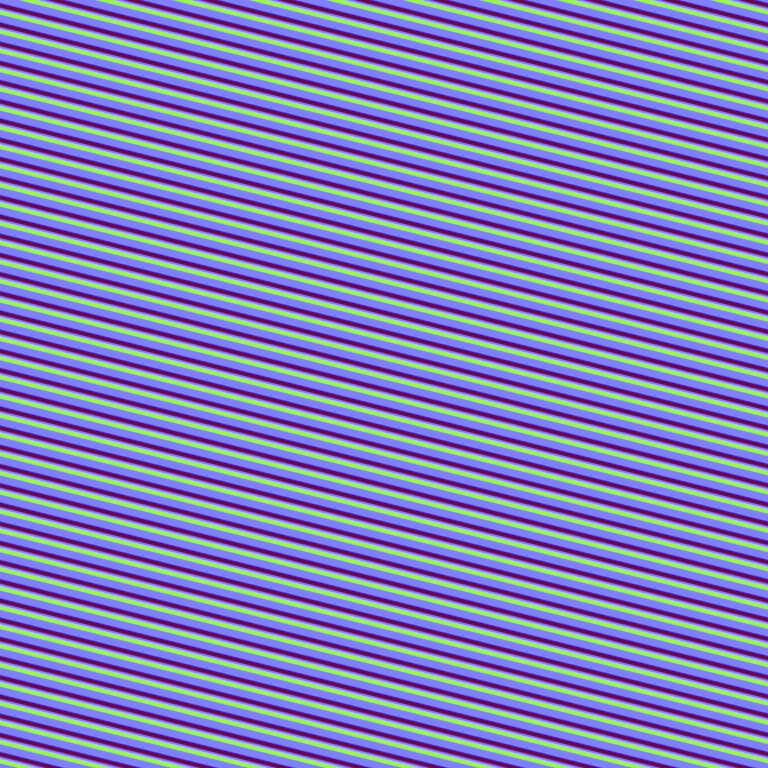
This pattern is drawn by a WebGL 2 fragment shader. Its source:

```glsl
#version 300 es
precision highp float;
// Diagonal raised bands drawn as a surface-normal map: each band has one
// rising and one falling flank, and the flank slope is turned into a colour.
// Whole repeat counts on both axes make the tile seamless.

uniform vec2 u_resolution;
out vec4 outColor;

const float PI = 3.14159265;
const vec2 REPEATS = vec2(10.0, 40.0);  // bands across and down
const float RISE_CENTER = 0.37;         // flank positions within one repeat
const float FALL_CENTER = 0.72;
const float FLANK_HALF_WIDTH = 0.165;
const float STEEPNESS = 3.8;
const int SAMPLES = 4;                  // antialiasing grid per axis

// Smooth lobe: 1 at the center, 0 at halfWidth, wrapped over one repeat.
float lobe(float phase, float center, float halfWidth) {
    float d = abs(fract(phase - center + 0.5) - 0.5);
    float c = cos(0.5 * PI * min(d / halfWidth, 1.0));
    return c * c;
}

// Signed slope of the band profile.
float bandSlope(float phase, float halfWidth, float steepness) {
    float rise = lobe(phase, RISE_CENTER, halfWidth);
    float fall = lobe(phase, FALL_CENTER, halfWidth);
    return steepness * (rise - fall);
}

// Encode a surface tilted along a unit direction as a normal colour.
vec3 normalColor(float slope, vec2 direction) {
    vec3 n = normalize(vec3(direction * slope, 1.0));
    return vec3(0.5 + 0.5 * n.xy, n.z);
}

vec3 bandColor(vec2 uv, vec2 repeats) {
    float slope = bandSlope(dot(uv, repeats), FLANK_HALF_WIDTH, STEEPNESS);
    return normalColor(slope, normalize(repeats));
}

void main() {
    // Average a grid of samples over the pixel area.
    vec3 sum = vec3(0.0);
    for (int j = 0; j < SAMPLES; j++) {
        for (int i = 0; i < SAMPLES; i++) {
            vec2 offset = (vec2(i, j) + 0.5) / float(SAMPLES) - 0.5;
            sum += bandColor((gl_FragCoord.xy + offset) / u_resolution, REPEATS);
        }
    }
    outColor = vec4(sum / float(SAMPLES * SAMPLES), 1.0);
}
```
